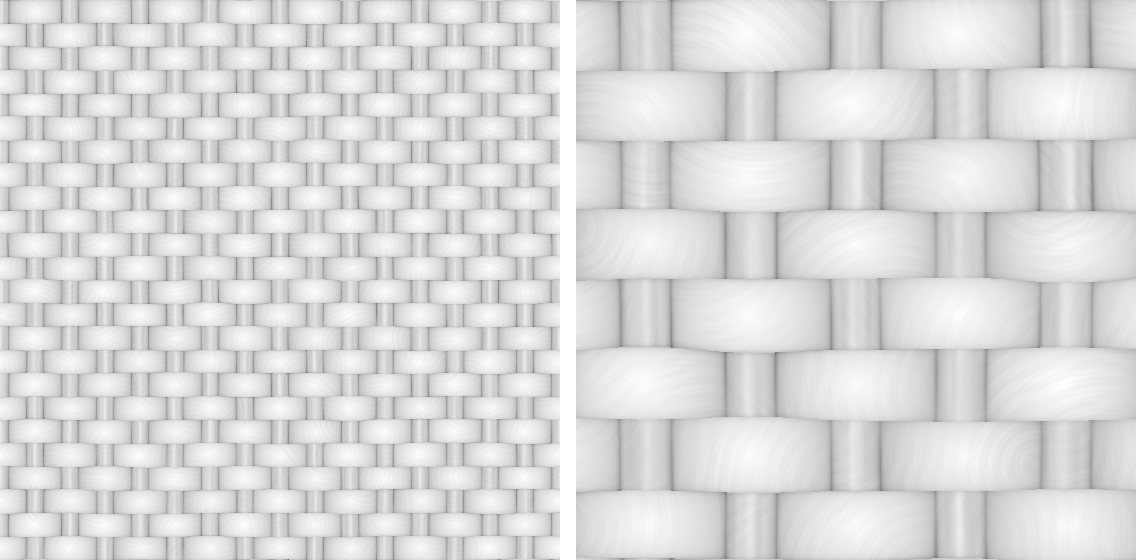
Left, the full canvas; right, a detail of the centre.
Write a WebGL 2 fragment shader that draws this pattern.

```glsl
#version 300 es
precision highp float;
// Pale basket weave: broad pillowed strips alternate with narrow upright
// stakes, offset by half a cell on every other row. Dark upright seams, thin
// row creases and faint curved grain vary from piece to piece.

#define COLUMNS 8.0
#define ROWS 24.0
#define STAKE_HALF 0.122   // half width of a stake, in cells
#define BOW 0.010          // bulge of strip edges, in rows
#define WOBBLE 0.08        // unevenness of row edges, in rows
#define CREASE 0.032       // width of the line between rows
#define SEAM 0.011         // width of the line beside a stake
#define GRAIN 0.011        // strength of the fine grain
#define STRIP_PEAK 0.982   // brightness at the middle of a strip
#define STRIP_FALL 0.152   // loss of brightness toward its ends

const float TAU = 6.2831853;

uniform vec2 u_resolution;
out vec4 fragColor;

float hash(vec2 p) {
    vec3 q = fract(vec3(p.xyx) * 0.1031);
    q += dot(q, q.yzx + 33.33);
    return fract((q.x + q.y) * q.z);
}

float noise(vec2 p) {
    vec2 i = floor(p), f = fract(p);
    f = f * f * (3.0 - 2.0 * f);
    return mix(mix(hash(i), hash(i + vec2(1, 0)), f.x),
               mix(hash(i + vec2(0, 1)), hash(i + vec2(1, 1)), f.x), f.y);
}

// Strips in odd rows are shifted by half a cell
float rowShift(float row) { return 0.5 * mod(row, 2.0); }

// Height of the lower edge of a row, slightly bowed and uneven
float rowEdge(float row, float x) {
    float bow = BOW * cos(TAU * (x - rowShift(row - 1.0)));
    float uneven = WOBBLE * (noise(vec2(x * 2.0 + 5.0, row * 7.0 + 40.0)) - 0.5);
    return row + bow + uneven;
}

// Fine arcs swept around a random point outside the piece
float grain(vec2 p, float seed) {
    p.y *= 0.44;
    float angle = TAU * fract(seed * 17.0);
    vec2 centre = (0.9 + seed) * vec2(cos(angle), sin(angle));
    float r = length(p - centre);
    float warp = noise(p * 2.0 + seed * 50.0);
    float patches = noise(p * 2.5 + seed * 90.0 + 10.0);
    return GRAIN * patches * (0.7 * sin(TAU * (r * 13.0 + warp)) + sin(TAU * (r * 5.0 - warp)));
}

// Domed strip, p runs from -1 to 1 on both axes
float stripShade(vec2 p, float seed) {
    p.x += 0.12 * (seed - 0.5);
    float dome = length(p * vec2(1.0, 0.52));
    float ends = smoothstep(0.6, 1.05, abs(p.x));
    float rim = 0.022 * pow(abs(p.y), 5.0);
    return STRIP_PEAK - STRIP_FALL * dome - 0.03 * ends - rim + 0.02 * (seed - 0.5);
}

// Rounded stake with upright streaks, p runs from -1 to 1 on both axes
float stakeShade(vec2 p, float seed) {
    float body = 0.835 - 0.06 * p.x * p.x;
    float off = p.x - 0.3 * (seed - 0.5);
    float highlight = 0.06 * exp(-off * off * 20.0);
    float streaks = 0.06 * (noise(vec2(p.x * 4.0 + seed * 80.0 + 9.0, p.y * 0.5 + 3.0)) - 0.5);
    return body + highlight + streaks;
}

void main() {
    vec2 uv = gl_FragCoord.xy / u_resolution;
    float x = uv.x * COLUMNS, y = uv.y * ROWS;
    float pixel = COLUMNS / u_resolution.x;

    // Find the row between its two uneven edges
    float row = floor(y);
    if (y < rowEdge(row, x)) row -= 1.0;
    else if (y > rowEdge(row + 1.0, x)) row += 1.0;
    float low = rowEdge(row, x), high = rowEdge(row + 1.0, x);
    float across = 2.0 * (y - low) / (high - low) - 1.0;

    // Locate the nearest strip and stake
    float u = x - rowShift(row);
    float stripCell = floor(u + 0.5), stakeCell = floor(u);
    float stripSeed = hash(vec2(mod(stripCell, COLUMNS), row) + 11.0);
    vec2 stakeId = vec2(mod(stakeCell, COLUMNS), row);
    float stakeSeed = hash(stakeId + 71.0);
    float tilt = hash(stakeId + 131.0) - 0.5;

    // Stake outline with a slight lean and varied width
    float halfWidth = STAKE_HALF + 0.012 * (stakeSeed - 0.5);
    float stakeX = fract(u) - 0.5 - 0.006 * tilt * (across + 0.5);
    float side = abs(stakeX) - halfWidth;

    // Shade both pieces and join them
    vec2 stripPos = vec2((u - stripCell) / (0.5 - STAKE_HALF), across);
    vec2 stakePos = vec2(stakeX / halfWidth, across);
    float strip = stripShade(stripPos, stripSeed) + grain(stripPos, stripSeed);
    float stake = stakeShade(stakePos, stakeSeed) + grain(stakePos * vec2(0.35, 1.0), stakeSeed);
    float shade = mix(stake, strip, smoothstep(-pixel, pixel, side));

    // Dark seams beside stakes and creases between rows
    float wear = 0.45 + 1.1 * noise(vec2(x * 4.0, y * 1.5) + 20.0);
    shade -= 0.15 * wear * exp(-abs(side) / SEAM);
    shade -= 0.03 * exp(-abs(side) / (SEAM * 4.0));
    float gap = min(y - low, high - y);
    shade -= 0.08 * wear * exp(-gap / CREASE);

    fragColor = vec4(vec3(clamp(shade, 0.0, 1.0)), 1.0);
}
```
